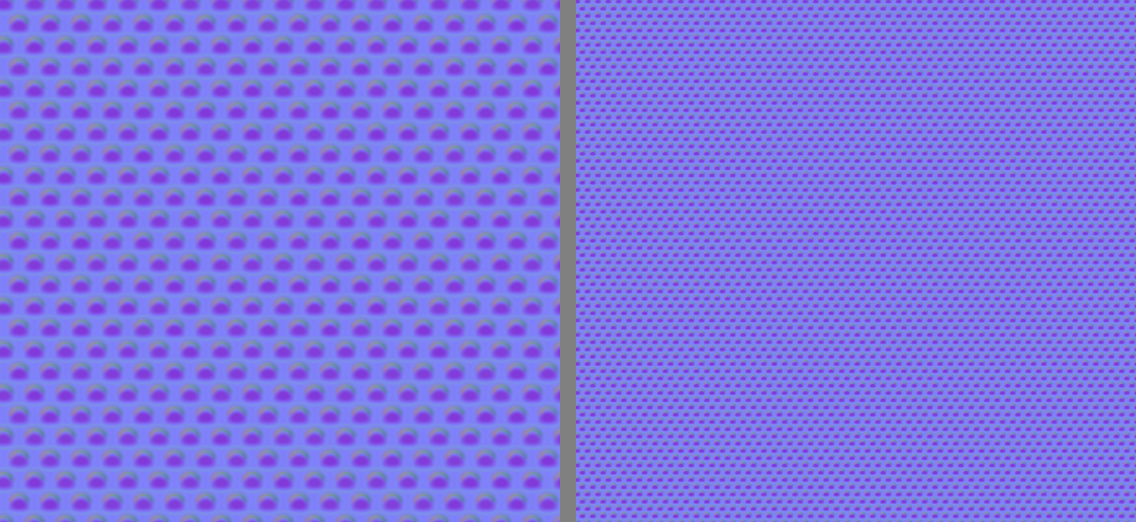
Left: one tile. Right: repeated 3 by 3.
A WebGL 2 fragment shader for this texture map:

```glsl
#version 300 es
precision highp float;
// Normal map of a sheet with staggered rows of soft domed dimples.

uniform vec2 u_resolution;
out vec4 fragColor;

const float TAU = 6.2831853;
const float COLUMNS = 18.0;
const float ROW_PAIRS = 12.0;
const vec2 PERIOD = vec2(1.0, 1.4);        // one dimple wide, two rows high
const vec2 FIRST_CENTER = vec2(0.115, -0.056);

const vec3 FLAT_BLUE = vec3(0.50, 0.495, 0.985);
const vec3 HALO_BLUE = vec3(0.485, 0.575, 0.90);
const vec3 CORE_PURPLE = vec3(0.505, 0.235, 0.855);

float hash(vec2 id) {
    vec3 h = fract(vec3(id.xyx) * 0.1031);
    h += dot(h, h.yzx + 33.33);
    return fract((h.x + h.y) * h.z);
}

float bell(float x, float width) {
    return exp(-x * x / (width * width));
}

// Layered sines with whole frequencies, so the result wraps.
float ripple(vec2 uv) {
    vec2 a = TAU * uv;
    return 0.5 * sin(7.0 * a.x + 3.0 * a.y)
         + 0.3 * sin(11.0 * a.y - 5.0 * a.x)
         + 0.2 * sin(23.0 * a.x + 17.0 * a.y);
}

// Lit wall: pink on the left, grey green on top, teal on the right.
vec3 rimColor(vec2 dir) {
    return vec3(0.49 - 0.13 * dir.x, 0.46 + 0.12 * dir.y, 0.66);
}

// Layers one dimple, centered at q = 0, over the color below it.
vec3 addDimple(vec3 below, vec2 q, float vary) {
    float r = length(q * vec2(0.96, 1.04));
    vec2 dir = q / max(length(q), 0.001);

    // faint raised ring, strongest above and below
    float halo = bell(r - 0.405, 0.052) * (0.22 + 0.55 * dir.y * dir.y);
    vec3 color = mix(below, HALO_BLUE, halo * (1.0 + 0.15 * vary));

    // upper wall, wrapping down both sides
    float upper = smoothstep(-0.60, 0.45, dir.y);
    float rim = bell(r - 0.245, 0.083) * upper * (0.96 + 0.04 * vary);
    color = mix(color, rimColor(dir), rim);

    // sloping floor: arched top, flat and soft bottom
    vec2 bent = q + vec2(0.0, 0.075 + 0.8 * q.x * q.x);
    float d = length(bent / vec2(0.31, bent.y > 0.0 ? 0.20 : 0.215));
    float core = 1.0 - smoothstep(0.38, 1.27, d);
    return mix(color, CORE_PURPLE + vec3(0.0, 0.015 * vary, 0.0), core);
}

// Repeats the dimple on a rectangular lattice through the given center.
vec3 addLattice(vec3 below, vec2 p, vec2 center, float seed) {
    vec2 cell = (p - center) / PERIOD + 0.5;
    vec2 id = mod(floor(cell), vec2(COLUMNS, ROW_PAIRS));
    vec2 q = (fract(cell) - 0.5) * PERIOD;
    float vary = 2.0 * hash(id + seed) - 1.0;
    return addDimple(below, q, vary);
}

void main() {
    vec2 uv = gl_FragCoord.xy / u_resolution;
    vec2 p = uv * vec2(COLUMNS, ROW_PAIRS) * PERIOD;

    vec3 color = FLAT_BLUE + vec3(0.003, 0.006, 0.005) * ripple(uv);

    // two lattices, half a period apart, make the stagger
    for (int i = 0; i < 2; i++) {
        float shift = float(i);
        vec2 center = FIRST_CENTER + 0.5 * shift * PERIOD;
        color = addLattice(color, p, center, 41.0 * shift);
    }

    fragColor = vec4(color, 1.0);
}
```
